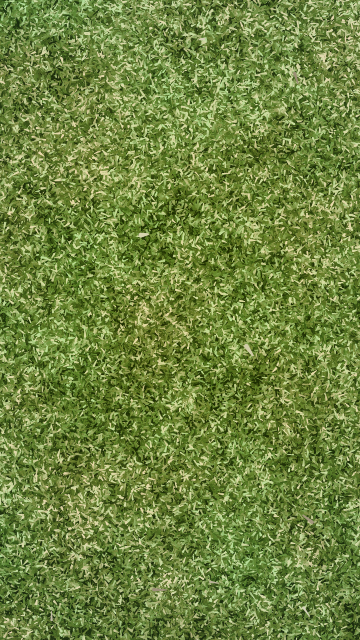
This texture is drawn by a Shadertoy shader. Its source:

```glsl
const vec3 SHADOW = vec3(0.10, 0.16, 0.03);
const vec3 MOSS   = vec3(0.27, 0.37, 0.11);
const vec3 GRASS  = vec3(0.39, 0.49, 0.18);
const vec3 SAGE   = vec3(0.53, 0.61, 0.34);
const vec3 STRAW  = vec3(0.81, 0.84, 0.65);
const int LAYERS = 6;

vec4 hash4(vec2 p) {
    vec4 q = fract(p.xyxy * vec4(0.1031, 0.1030, 0.0973, 0.1099));
    q += dot(q, q.wzxy + 33.33);
    return fract((q.xxyz + q.yzzw) * q.zywx);
}

float valueNoise(vec2 p) {
    vec2 i = floor(p), f = fract(p);
    f = f * f * (3.0 - 2.0 * f);
    float low  = mix(hash4(i).x, hash4(i + vec2(1, 0)).x, f.x);
    float high = mix(hash4(i + vec2(0, 1)).x, hash4(i + vec2(1, 1)).x, f.x);
    return mix(low, high, f.y);
}

float fbm(vec2 p) {
    float sum = 0.0, amp = 0.55;
    for (int i = 0; i < 3; i++) {
        sum += amp * valueNoise(p);
        p = mat2(1.6, 1.2, -1.2, 1.6) * p + 13.7;
        amp *= 0.5;
    }
    return sum;
}

// Shadow-to-straw colour ramp
vec3 turfColor(float tone) {
    float t = clamp(tone, 0.0, 1.0) * 4.0;
    vec3 c = mix(SHADOW, MOSS, clamp(t, 0.0, 1.0));
    c = mix(c, GRASS, clamp(t - 1.0, 0.0, 1.0));
    c = mix(c, SAGE, clamp(t - 2.0, 0.0, 1.0));
    return mix(c, STRAW, clamp(t - 3.0, 0.0, 1.0));
}

// Coverage of a tapered stroke centred on the origin
float stroke(vec2 p, float angle, float halfLength, float halfWidth, float soft) {
    vec2 dir = vec2(cos(angle), sin(angle));
    float along = clamp(dot(p, dir), -halfLength, halfLength);
    float width = halfWidth * (1.0 - 0.4 * along / halfLength);
    float d = length(p - dir * along) - width;
    return 1.0 - smoothstep(-soft, soft, d);
}

// One layer of scattered blades painted over the colour below
vec3 paintBlades(vec3 below, vec2 p, float cells, float seed, float lift, float dryness, float soft) {
    vec3 color = below;
    vec2 home = floor(p * cells);
    for (int y = -1; y <= 1; y++)
    for (int x = -1; x <= 1; x++) {
        vec2 cell = home + vec2(x, y);
        vec4 place = hash4(cell + seed * 37.0 + 100.0);
        vec4 look = hash4(cell + seed * 53.0 + 411.0);
        float angle = 6.2832 * place.z;
        float halfLength = mix(0.004, 0.0088, look.x);
        float halfWidth = mix(0.0015, 0.0026, look.y);
        float cover = stroke(p - (cell + place.xy) / cells, angle, halfLength, halfWidth, soft);
        float dry = clamp(dryness + 0.7 * (look.z - 0.5), 0.0, 1.0);
        vec3 tint = mix(vec3(0.87, 1.02, 0.90), vec3(1.12, 1.0, 1.04), dry);
        color = mix(color, turfColor(place.w + lift) * tint, cover);
    }
    return color;
}

// Sparse pale chips lying on the turf
vec3 paintLitter(vec3 below, vec2 p, float cells, float soft) {
    vec2 cell = floor(p * cells);
    vec4 place = hash4(cell + 723.0);
    vec4 look = hash4(cell + 267.0);
    vec2 centre = (cell + mix(vec2(0.2), vec2(0.8), place.xy)) / cells;
    float cover = stroke(p - centre, 6.2832 * place.z, mix(0.006, 0.017, look.x),
                         mix(0.002, 0.005, look.y), soft);
    vec3 chip = mix(vec3(0.60, 0.55, 0.44), vec3(0.86, 0.85, 0.74), look.z);
    return mix(below, chip, cover * step(0.72, place.w));
}

void mainImage(out vec4 fragColor, in vec2 fragCoord) {
    vec2 p = fragCoord / iResolution.x;
    vec2 uv = fragCoord / iResolution.xy;
    float soft = max(0.6 / iResolution.x, 0.0006);

    // Broad patches, small clumps and a warmer middle
    float patches = fbm(p * 6.0 + 20.0) - 0.48;
    float clumps = valueNoise(p * 42.0 + 60.0) - 0.5;
    float middle = 1.0 - smoothstep(0.1, 0.75, length((uv - vec2(0.52, 0.52)) * vec2(0.8, 1.3)));
    float dryness = 0.42 + 0.9 * (fbm(p * 4.5 + 71.0) - 0.48) + 0.18 * middle;
    float lift = 0.32 * patches + 0.30 * clumps + 0.10 * (uv.y - 0.5);

    // Blades from the shaded base up to the lit tips
    vec3 color = turfColor(0.15 + lift);
    for (int i = 0; i < LAYERS; i++) {
        float depth = float(i) / float(LAYERS - 1);
        float shade = 0.32 * (depth - 0.78);
        color = paintBlades(color, p, 84.0 + 3.0 * float(i), float(i) + 1.0, lift + shade, dryness, soft);
    }
    color = paintLitter(color, p, 4.0, soft);

    // Cool sheen away from the warm middle
    color += mix(vec3(0.0, 0.005, 0.025), vec3(0.015, 0.015, -0.025), middle);
    fragColor = vec4(clamp(color, 0.0, 1.0), 1.0);
}
```
